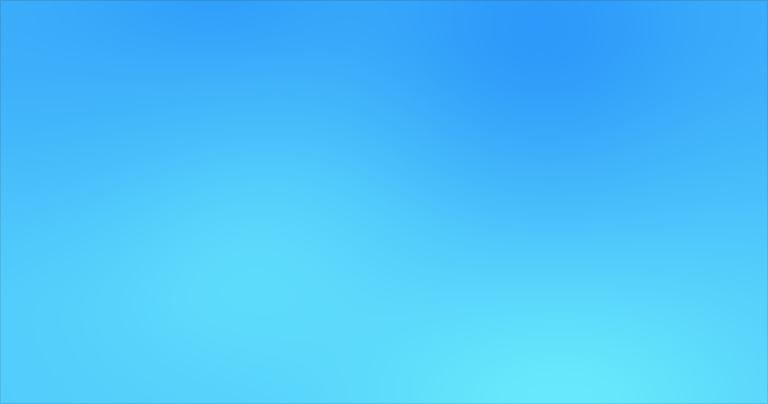
This background is drawn by a Shadertoy shader. Its source:

```glsl
// A soft azure backdrop: cyan light pools low, deeper blue gathers at the top.
// A vertical ramp is lifted and lowered by elliptical Gaussian blobs, and the
// resulting tone blends two colours; a faint hairline frames the canvas.

// Elliptical falloff: 1 at the centre, 1/e at one radius.
float blob(vec2 p, vec2 centre, vec2 radius)
{
    vec2 d = (p - centre) / radius;
    return exp(-dot(d, d));
}

void mainImage(out vec4 fragColor, in vec2 fragCoord)
{
    vec2 uv = fragCoord / iResolution.xy;

    // Base ramp, brighter towards the bottom
    float tone = 0.62 - 0.37 * smoothstep(0.2, 0.95, uv.y);

    // Light pools: a leaning one centre left, a broad one bottom right
    vec2 leaning = uv - vec2(0.15 * (uv.y - 0.4), 0.0);
    tone += 0.21 * blob(leaning, vec2(0.33, 0.40), vec2(0.20, 0.34));
    tone += 0.36 * blob(uv, vec2(0.73, 0.00), vec2(0.28, 0.30));

    // Deep blue: large at the upper right, small at the upper left
    tone -= 0.25 * blob(uv, vec2(0.70, 0.90), vec2(0.19, 0.40));
    tone -= 0.18 * blob(uv, vec2(0.28, 1.02), vec2(0.17, 0.17));

    vec3 deepBlue = vec3(0.175, 0.60, 0.98);
    vec3 paleCyan = vec3(0.41, 0.92, 0.985);
    vec3 colour = mix(deepBlue, paleCyan, clamp(tone, 0.0, 1.0));

    // Hairline frame, measured in canvas heights
    vec2 inset = min(uv, 1.0 - uv) * iResolution.xy / iResolution.y;
    float frame = 1.0 - smoothstep(0.001, 0.004, min(inset.x, inset.y));
    colour *= 1.0 - 0.09 * frame;

    fragColor = vec4(colour, 1.0);
}
```
